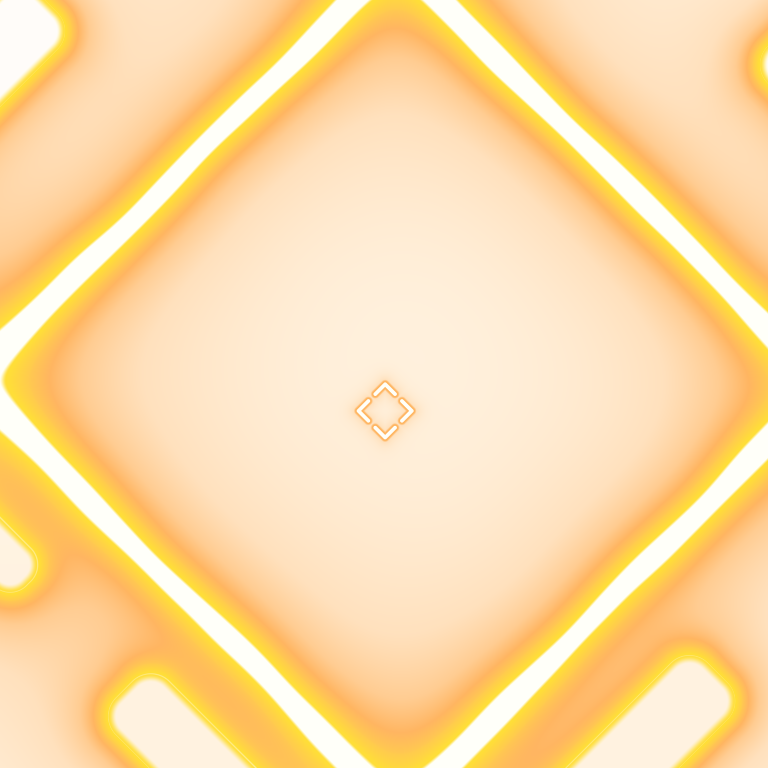
Write a WebGL 1 fragment shader that draws this background.

```glsl
precision highp float;
// A glowing diamond frame with rounded bars outside it and a small bracket mark inside.
// Inverse-power glows of all edges are summed into one effective distance, which
// a warm colour ramp turns into white cores, gold rims and cream interiors.

uniform vec2 u_resolution;

const vec3 WHITE = vec3(1.0, 1.0, 0.975);
const vec3 YELLOW = vec3(1.0, 0.87, 0.22);
const vec3 GOLD = vec3(1.0, 0.79, 0.31);
const vec3 ORANGE = vec3(1.0, 0.71, 0.38);
const vec3 APRICOT = vec3(1.0, 0.80, 0.57);
const vec3 PEACH = vec3(1.0, 0.88, 0.74);
const vec3 CREAM = vec3(1.0, 0.95, 0.88);
const vec3 PEARL = vec3(1.0, 0.967, 0.945);
const float FALLOFF = 1.3;
const float CORE = 0.016;

vec2 gradientAt(vec2 cell) {
  float angle = 6.2832 * fract(sin(dot(cell, vec2(127.1, 311.7))) * 437.585);
  return vec2(cos(angle), sin(angle));
}

float gradientNoise(vec2 p) {
  vec2 i = floor(p), f = fract(p);
  vec2 w = f * f * f * (f * (f * 6.0 - 15.0) + 10.0);
  vec2 e = vec2(1.0, 0.0);
  float low = mix(dot(gradientAt(i), f), dot(gradientAt(i + e), f - e), w.x);
  float high = mix(dot(gradientAt(i + e.yx), f - e.yx), dot(gradientAt(i + 1.0), f - 1.0), w.x);
  return mix(low, high, w.y);
}

float roundedBox(vec2 p, vec2 halfSize, float radius) {
  vec2 d = abs(p) - halfSize + radius;
  return length(max(d, 0.0)) + min(max(d.x, d.y), 0.0) - radius;
}

float segment(vec2 p, vec2 a, vec2 b) {
  vec2 ab = b - a;
  return length(p - a - ab * clamp(dot(p - a, ab) / dot(ab, ab), 0.0, 1.0));
}

float glow(float d) {
  return pow(max(d, 0.003), -FALLOFF);
}

// Glow of one frame edge: "across" is the signed distance, "along" the position on it.
float edgeGlow(float across, float along, float seed) {
  float sway = 0.005 * gradientNoise(vec2(along * 6.0 + seed, seed));
  float swell = 0.004 * gradientNoise(vec2(along * 7.0, seed + 9.5));
  float halfWidth = 0.0125 + 0.02 * along * along + swell;
  return glow(abs(across + sway) + CORE - halfWidth);
}

float barGlow(float d) {
  return glow(CORE + 0.002 + 1.6 * max(d, 0.0));
}

float ramp(float a, float b, float x) {
  return clamp((x - a) / (b - a), 0.0, 1.0);
}

vec3 warmRamp(float d, vec3 palest) {
  vec3 c = mix(WHITE, YELLOW, smoothstep(0.0145, 0.018, d));
  c = mix(c, GOLD, ramp(0.019, 0.029, d));
  c = mix(c, ORANGE, ramp(0.028, 0.037, d));
  c = mix(c, APRICOT, ramp(0.037, 0.049, d));
  c = mix(c, PEACH, ramp(0.049, 0.068, d));
  c = mix(c, CREAM, ramp(0.068, 0.108, d));
  return mix(c, palest, ramp(0.104, 0.132, d));
}

// Four corner brackets around a diamond, folded into one octant.
float bracketDistance(vec2 p, float radius) {
  vec2 q = abs(p);
  q = vec2(min(q.x, q.y), max(q.x, q.y));
  return segment(q, vec2(0.0, radius), radius * vec2(0.37, 0.63));
}

void main() {
  vec2 p = (gl_FragCoord.xy - 0.5 * u_resolution) / min(u_resolution.x, u_resolution.y) + 0.5;
  vec2 fromCentre = p - vec2(0.518, 0.5007);
  // Diagonal axes: x points to the lower right, y to the upper right.
  vec2 q = vec2(fromCentre.x - fromCentre.y, fromCentre.x + fromCentre.y) * 0.70711;

  // Frame edges and the bars parallel to them, in opposite pairs.
  float total = 0.0;
  float bars = roundedBox(q - vec2(-0.556, -0.524), vec2(0.4, 0.034), 0.03);
  total += barGlow(bars);
  for (int i = 0; i < 2; i++) {
    float side = float(i) * 2.0 - 1.0;
    total += edgeGlow(q.x - side * 0.3955, q.y, 3.3 + side);
    total += edgeGlow(q.y - side * 0.392, q.x, 7.7 + side);
    float rising = roundedBox(q - vec2(side * 0.617 - 0.056, -0.372), vec2(0.4, 0.052).yx, 0.034);
    float falling = roundedBox(q - vec2(0.43, side * 0.6 + 0.066), vec2(0.4, 0.049), 0.034);
    total += barGlow(rising) + barGlow(falling);
    bars = min(bars, min(rising, falling));
  }

  // Background glow, palest slightly above the centre.
  vec2 fromLight = p - vec2(0.53, 0.557);
  vec3 palest = mix(CREAM, PEARL, exp(-14.0 * dot(fromLight, fromLight)));
  vec3 color = warmRamp(pow(total, -1.0 / FALLOFF), palest);

  // Bar interiors: yellow rim fading to a pale fill.
  vec3 fill = mix(CREAM, vec3(1.0, 0.99, 0.975), smoothstep(0.2, 0.9, p.y));
  vec3 barColor = mix(YELLOW, fill, smoothstep(0.0, 0.011, -bars));
  color = mix(color, barColor, smoothstep(0.0015, -0.0015, bars));

  // Bracket mark with its soft halo.
  float mark = bracketDistance(p - vec2(0.5015, 0.465), 0.0347);
  color = mix(color, APRICOT, 0.6 * exp(-max(mark - 0.003, 0.0) / 0.008));
  color = mix(color, ORANGE, smoothstep(0.0065, 0.0035, mark));
  color = mix(color, WHITE, smoothstep(0.0032, 0.0016, mark));
  gl_FragColor = vec4(color, 1.0);
}
```
